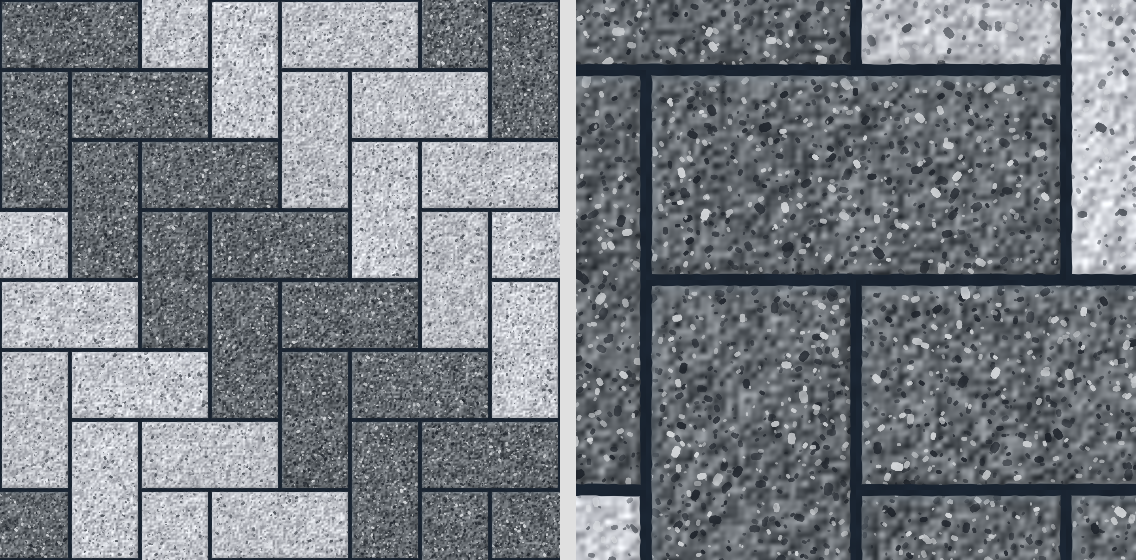
Left, the full canvas; right, a detail of the centre.
Write a WebGL 2 fragment shader that draws this pattern.

```glsl
#version 300 es
precision highp float;
// Herringbone paving on an 8 by 8 grid: 2:1 blocks in diagonal bands of dark and
// light grey. Each cell finds its block from the diagonal index (column - row);
// exposed aggregate is layered noise plus scattered angular chips.

uniform vec2 u_resolution;
out vec4 fragColor;

vec3 hash3(vec2 p) {
    vec3 h = fract(vec3(p.xyx) * vec3(0.1031, 0.1030, 0.0973));
    h += dot(h, h.yxz + 33.33);
    return fract((h.xxy + h.yzz) * h.zyx);
}

float valueNoise(vec2 p) {
    vec2 i = floor(p), f = fract(p);
    f = f * f * (3.0 - 2.0 * f);
    float top = mix(hash3(i).x, hash3(i + vec2(1, 0)).x, f.x);
    float bottom = mix(hash3(i + vec2(0, 1)).x, hash3(i + vec2(1, 1)).x, f.x);
    return mix(top, bottom, f.y);
}

// Coverage by pale (x) and dark (y) stone chips, one candidate per grid cell
vec2 stoneChips(vec2 p, float blur, vec2 density) {
    vec2 cover = vec2(0.0);
    vec2 cell = floor(p);
    for (int y = -1; y <= 1; y++)
    for (int x = -1; x <= 1; x++) {
        vec2 id = cell + vec2(x, y);
        vec3 place = hash3(id + 17.0);
        vec3 kind = hash3(id + 71.0);
        float angle = 6.2832 * kind.x;
        float c = cos(angle), s = sin(angle);
        vec2 q = abs(mat2(c, -s, s, c) * (p - id - place.xy));
        float size = mix(0.16, 0.42, place.z * place.z);
        float d = max(q.x + 0.35 * q.y, 1.45 * q.y + 0.3 * q.x) - size;
        float chip = 1.0 - smoothstep(-blur, blur, d);
        float pale = step(kind.y, density.x);
        float dark = step(1.0 - density.y, kind.y);
        cover = max(cover, chip * mix(0.6, 1.0, kind.z) * vec2(pale, dark));
    }
    return cover;
}

void main() {
    vec2 p = gl_FragCoord.xy / u_resolution * 8.0;
    p.y = 8.0 - p.y;
    float pixel = 8.0 / min(u_resolution.x, u_resolution.y);

    // Find the block that owns this cell
    vec2 cell = floor(p);
    float diagonal = mod(cell.x - cell.y, 8.0);
    float part = mod(diagonal, 4.0);
    bool lying = part < 1.5;
    vec2 origin = cell;
    if (part == 1.0) origin.x -= 1.0;
    if (part == 2.0) origin.y -= 1.0;
    vec2 blockSize = lying ? vec2(2, 1) : vec2(1, 2);
    bool isLight = diagonal > 1.5 && diagonal < 5.5;
    vec3 blockRandom = hash3(mod(origin, 8.0) + 5.0);

    // Distances to the lit (upper left) and shaded (lower right) edges
    vec2 fromStart = p - origin;
    vec2 fromEnd = blockSize - fromStart;
    float litEdge = min(fromStart.x, fromStart.y);
    float shadedEdge = min(fromEnd.x, fromEnd.y);
    float edge = min(litEdge, shadedEdge);

    // Fine grain with a little relief lit from the upper left
    vec2 g = p + floor(blockRandom.xy * 9.0) * 8.0;
    float coarse = valueNoise(g * 15.0);
    float fine = valueNoise(g * 33.0 + 40.0);
    float relief = fine - valueNoise(g * 33.0 + 40.6);
    float grain = 0.5 + 0.45 * (coarse - 0.5) + 0.65 * (fine - 0.5) + 0.3 * relief;
    grain += 0.12 * (valueNoise(g * 4.0) - 0.5);

    vec3 darkStone = mix(vec3(0.22, 0.24, 0.26), vec3(0.58, 0.60, 0.62), grain);
    vec3 lightStone = mix(vec3(0.57, 0.58, 0.61), vec3(0.93, 0.94, 0.96), grain);
    vec3 color = isLight ? lightStone : darkStone;
    color *= 0.97 + 0.06 * blockRandom.z;

    // Two sizes of chip: bold on dark blocks, mostly dark flecks on light ones
    vec2 density = isLight ? vec2(0.25, 0.23) : vec2(0.25, 0.38);
    vec2 large = stoneChips(g * 13.0, 13.0 * pixel * 0.5, density);
    vec2 small = stoneChips(g * 22.0 + 60.0, 22.0 * pixel * 0.5, density * 0.8);
    vec2 chips = max(large, small * 0.8);
    vec3 darkChip = isLight ? vec3(0.27, 0.29, 0.32) : vec3(0.11, 0.13, 0.16);
    color = mix(color, darkChip, chips.y * 0.88);
    color = mix(color, vec3(0.88, 0.89, 0.90), chips.x * (isLight ? 0.6 : 0.88));

    // Narrow worn bevel
    float highlight = 1.0 - smoothstep(0.035, 0.085, litEdge);
    float shadow = 1.0 - smoothstep(0.035, 0.085, shadedEdge);
    color = mix(color, isLight ? vec3(0.83, 0.85, 0.88) : vec3(0.48, 0.53, 0.57), 0.35 * highlight);
    color *= 1.0 - 0.13 * shadow;

    // Dark joints with slightly rough edges
    float halfJoint = 0.028 + 0.006 * (fine - 0.5);
    float block = smoothstep(halfJoint - 0.6 * pixel, halfJoint + 0.6 * pixel, edge);
    vec3 joint = vec3(0.10, 0.14, 0.19) * (0.92 + 0.16 * coarse);
    fragColor = vec4(mix(joint, color, block), 1.0);
}
```
